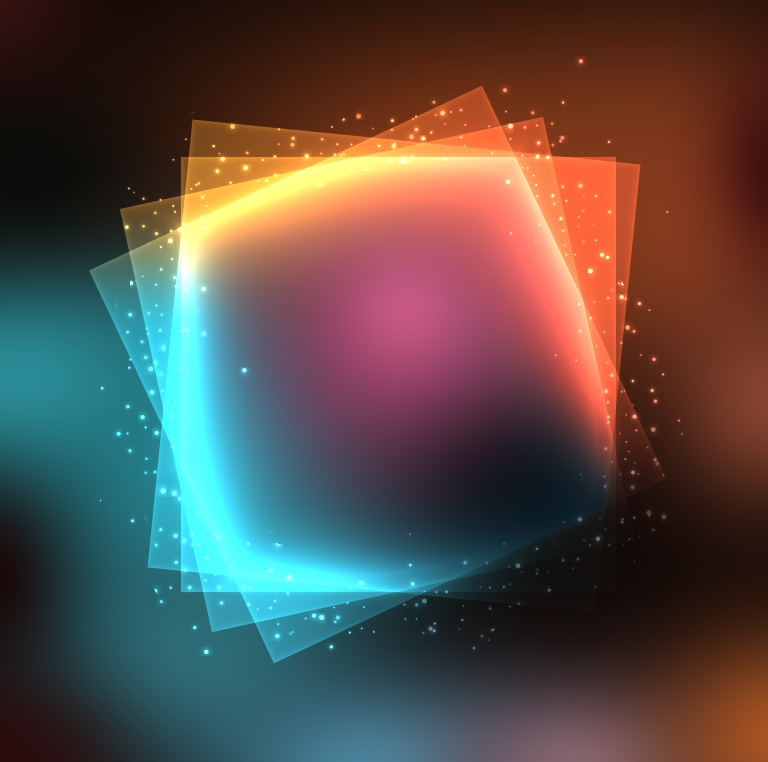
Write a Shadertoy shader that draws this background.

```glsl
// Four glowing translucent squares, turned against each other, over a soft dark blur.
// Gaussian colour pools form the backdrop; square distances give panes, edges and a
// rounded inner rim; jittered hash cells scatter sparks around the outline.
#define PANE_LIGHT 0.25
#define EDGE_LIGHT 0.16
#define EDGE_WIDTH 0.004
#define RIM_LIGHT 0.32
#define RIM_WIDTH 0.012
#define GLOW_DEPTH 0.040
#define ROUNDING 0.020
#define SPARK_DENSITY 0.55
#define SPARK_LIGHT 0.95

vec3 hash32(vec2 p) {
    vec3 q = fract(p.xyx * vec3(0.1031, 0.1030, 0.0973));
    q += dot(q, q.yxz + 33.33);
    return fract((q.xxy + q.yzz) * q.zyx);
}

// Adds one square to: x pane count, y edge light, z rounded sum, w shared distance
vec4 addSquare(vec4 total, vec2 p, vec2 centre, float halfSide, float angle, float pixel) {
    float c = cos(angle), s = sin(angle);
    vec2 q = p - centre;
    vec2 a = abs(vec2(c * q.x + s * q.y, c * q.y - s * q.x)) - halfSide;
    float d = max(a.x, a.y);
    float inside = 1.0 - smoothstep(-pixel, pixel, d);
    float edge = inside * exp(min(d, 0.0) / EDGE_WIDTH);
    float rounded = exp(a.x / ROUNDING) + exp(a.y / ROUNDING);
    return vec4(total.xyz + vec3(inside, edge, rounded), max(total.w, d));
}

vec3 pool(vec3 col, vec2 uv, vec2 centre, vec2 size, vec3 hue) {
    vec2 q = (uv - centre) / size;
    return mix(col, hue, exp(-dot(q, q)));
}

vec3 backdrop(vec2 uv) {
    vec3 col = vec3(0.055, 0.028, 0.022);
    // Warm upper right
    col = pool(col, uv, vec2(0.62, 0.78), vec2(0.38, 0.20), vec3(0.50, 0.22, 0.09));
    col = pool(col, uv, vec2(0.90, 0.72), vec2(0.20, 0.22), vec3(0.54, 0.24, 0.12));
    col = pool(col, uv, vec2(1.00, 0.48), vec2(0.12, 0.14), vec3(0.52, 0.26, 0.18));
    col = pool(col, uv, vec2(1.02, 0.78), vec2(0.09, 0.13), vec3(0.24, 0.05, 0.06));
    // Teal left and lower left
    col = pool(col, uv, vec2(0.03, 0.50), vec2(0.25, 0.15), vec3(0.17, 0.56, 0.60));
    col = pool(col, uv, vec2(0.26, 0.36), vec2(0.22, 0.22), vec3(0.14, 0.52, 0.57));
    col = pool(col, uv, vec2(0.24, 0.14), vec2(0.20, 0.16), vec3(0.17, 0.43, 0.47));
    // Bottom edge, blue to orange
    col = pool(col, uv, vec2(0.48, -0.01), vec2(0.20, 0.12), vec3(0.28, 0.52, 0.62));
    col = pool(col, uv, vec2(0.75, -0.01), vec2(0.17, 0.11), vec3(0.52, 0.40, 0.45));
    col = pool(col, uv, vec2(1.02, 0.03), vec2(0.16, 0.14), vec3(0.66, 0.33, 0.14));
    // Dark left side and corners
    col = pool(col, uv, vec2(-0.02, 0.24), vec2(0.10, 0.12), vec3(0.10, 0.03, 0.03));
    col = pool(col, uv, vec2(0.00, 0.00), vec2(0.17, 0.12), vec3(0.17, 0.05, 0.05));
    col = pool(col, uv, vec2(0.04, 0.78), vec2(0.14, 0.10), vec3(0.04, 0.05, 0.04));
    return pool(col, uv, vec2(0.00, 1.00), vec2(0.10, 0.10), vec3(0.20, 0.07, 0.06));
}

// Colours within the area shared by all squares
vec3 innerColour(vec3 base, vec2 uv) {
    vec3 col = pool(base, uv, vec2(0.63, 0.70), vec2(0.20, 0.14), vec3(0.73, 0.36, 0.29));
    col = pool(col, uv, vec2(0.38, 0.75), vec2(0.18, 0.12), vec3(0.70, 0.43, 0.24));
    col = pool(col, uv, vec2(0.53, 0.55), vec2(0.20, 0.19), vec3(0.58, 0.25, 0.40));
    col = pool(col, uv, vec2(0.53, 0.59), vec2(0.08, 0.08), vec3(0.78, 0.34, 0.50));
    return pool(col, uv, vec2(0.71, 0.33), vec2(0.17, 0.13), vec3(0.03, 0.03, 0.05));
}

// Pane light: amber, coral and cyan, fading at the lower right
vec3 paneTint(vec2 uv) {
    vec3 warm = mix(vec3(1.0, 0.68, 0.20), vec3(1.0, 0.36, 0.24), smoothstep(0.3, 0.7, uv.x));
    float warmth = smoothstep(0.56, 0.74, uv.y + 0.35 * smoothstep(0.5, 0.9, uv.x));
    float fade = smoothstep(0.13, 0.50, length((uv - vec2(0.85, 0.22)) * vec2(1.0, 1.4)));
    return mix(vec3(0.15, 0.75, 0.90), warm, warmth) * (0.06 + 0.94 * fade);
}

// One jittered spark per cell, most likely just outside the shared area
float sparks(vec2 p, float cell, float shared_d, float pixel) {
    vec2 id = floor(p / cell);
    vec3 place = hash32(id + 171.0);
    vec3 look = hash32(id + 413.0);
    float band = (shared_d - 0.03) / 0.045;
    float chance = SPARK_DENSITY * exp(-band * band) + 0.012 * exp(-0.2 * band * band);
    float radius = mix(0.0008, 0.0032, look.x * look.x * look.x);
    float d = length(p - (id + 0.2 + 0.6 * place.xy) * cell);
    float core = 1.0 - smoothstep(radius - pixel, radius + pixel, d);
    float halo = 0.25 * exp(-d * d / (5.0 * radius * radius));
    return step(place.z, chance) * (core + halo) * mix(0.4, 1.0, look.y);
}

void mainImage(out vec4 fragColor, in vec2 fragCoord) {
    vec2 uv = fragCoord / iResolution.xy;
    vec2 p = (fragCoord - 0.5 * iResolution.xy) / iResolution.y;
    float pixel = 0.75 / iResolution.y;

    // Four squares: centre, half side, angle
    vec4 total = vec4(0.0, 0.0, 0.0, -1.0);
    total = addSquare(total, p, vec2(0.0190, 0.0085), 0.2854, 0.0, pixel);
    total = addSquare(total, p, vec2(0.0131, 0.0197), 0.2953, -0.1001, pixel);
    total = addSquare(total, p, vec2(-0.0085, 0.0085), 0.2841, 0.2142, pixel);
    total = addSquare(total, p, vec2(-0.0079, 0.0085), 0.2848, 0.4398, pixel);
    float depth = max(-ROUNDING * log(total.z), 0.0);

    // Backdrop, panes and thin bright edges
    vec3 tint = paneTint(uv);
    vec3 col = backdrop(uv);
    col = mix(col, innerColour(col, uv), 1.0 - smoothstep(-pixel, pixel, total.w));
    col += tint * (PANE_LIGHT * total.x * exp(-depth / GLOW_DEPTH) + EDGE_LIGHT * total.y);

    // Hot inner rim, then sparks
    col += (tint + 0.1 * (tint.r + tint.g + tint.b)) * RIM_LIGHT * exp(-abs(total.w) / RIM_WIDTH);
    float light = sparks(p, 0.019, total.w, pixel) + sparks(p + 0.007, 0.031, total.w, pixel);
    col += (tint + 0.25) * light * SPARK_LIGHT;
    fragColor = vec4(clamp(col, 0.0, 1.0), 1.0);
}
```
